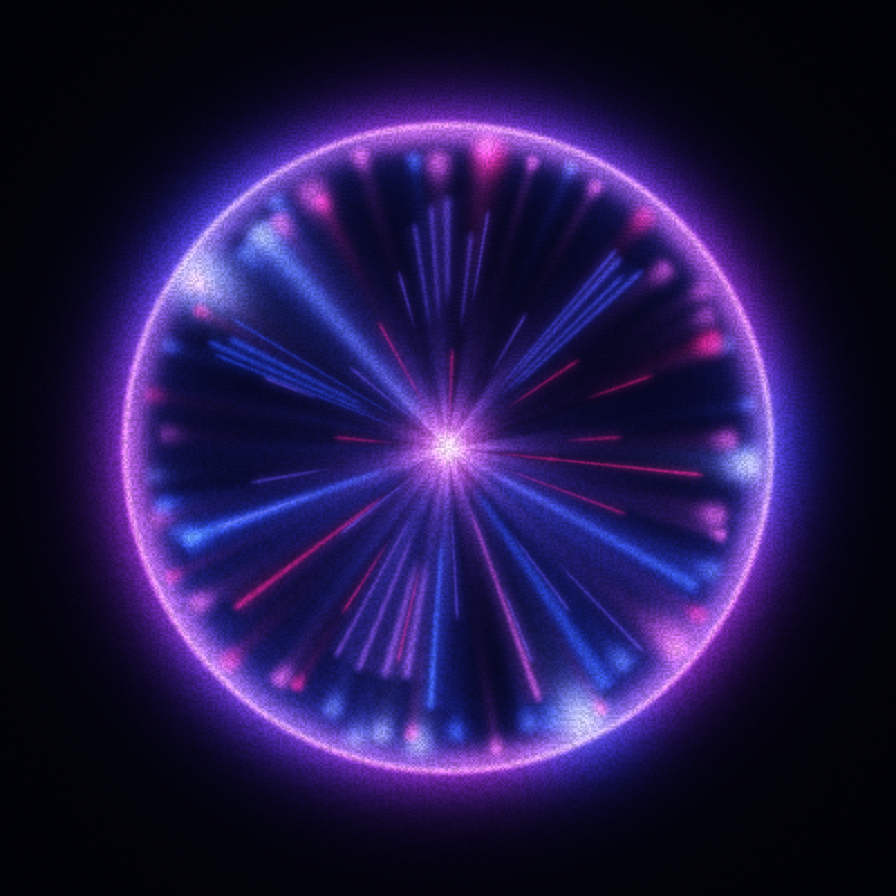
Write a three.js fragment shader that draws this background.

```glsl
varying vec2 vUv;

#define RADIUS 0.361
#define RIM_WIDTH 0.0035
#define BAND_WIDTH 0.021
#define HALO_FALLOFF 0.023
#define CORE_SIZE 0.028
#define POD_COUNT 46
#define STREAK_COUNT 22
#define GRAIN 0.26
#define EXPOSURE 1.3

const float TAU = 6.28319;
const vec3 NIGHT = vec3(0.004, 0.005, 0.022);
const vec3 DEEP = vec3(0.008, 0.012, 0.075);
const vec3 BLUE = vec3(0.14, 0.27, 1.35);
const vec3 VIOLET = vec3(0.45, 0.32, 1.5);
const vec3 PINK = vec3(1.15, 0.33, 1.35);
const vec3 RED = vec3(1.2, 0.08, 0.5);
const vec3 ICE = vec3(0.7, 0.75, 2.0);

float hash(float n) { return fract(sin(n * 127.1) * 43758.5); }

float hash2(vec2 p) { return fract(sin(dot(p, vec2(127.1, 311.7))) * 43758.5); }

// Smooth noise around the circle, with n cells per turn
float ringNoise(float a, float n, float seed) {
  float x = fract(a / TAU) * n;
  float i = floor(x);
  float f = smoothstep(0.0, 1.0, x - i);
  return mix(hash(mod(i, n) + seed), hash(mod(i + 1.0, n) + seed), f);
}

// Soft angular bump that wraps around the circle
float lobe(float a, float centre, float sharpness) {
  return exp(sharpness * (cos(a - centre) - 1.0));
}

// Radial ray between two radii, widening and brightening outwards
float beam(vec2 p, float angle, float inner, float outer, float width) {
  vec2 dir = vec2(cos(angle), sin(angle));
  float along = dot(p, dir);
  float across = dir.x * p.y - dir.y * p.x;
  float t = clamp(along / outer, 0.0, 1.0);
  float w = width * (0.35 + 0.65 * t);
  float body = exp(-across * across / (w * w));
  float haze = 0.28 * exp(-across * across / (w * w * 14.0));
  float ends = smoothstep(inner - 0.02, inner + 0.02, along)
             * (1.0 - smoothstep(outer - 0.01, outer + 0.006, along));
  return (body + haze) * ends * (0.45 + 0.55 * t * t);
}

// Cluster of neighbouring rays
float spray(vec2 p, float angle, float spread, float inner, float outer, float seed) {
  float sum = 0.0;
  for (int i = 0; i < 4; i++) {
    float k = float(i);
    float h = hash(k + seed);
    float offset = (k + 0.8 * h) / 3.8 - 0.5;
    sum += beam(p, angle + spread * offset, inner + 0.07 * h,
                outer - 0.05 * hash(k + seed + 9.0), 0.002 + 0.003 * h) * (0.6 + 0.6 * h);
  }
  return sum;
}

// Glowing head near the rim with a faint tail towards the centre
float pod(vec2 p, float angle, float dist, float size) {
  vec2 dir = vec2(cos(angle), sin(angle));
  float along = dot(p, dir) - dist;
  float across = dir.x * p.y - dir.y * p.x;
  float reach = along < 0.0 ? size * 1.5 : size * 0.8;
  float side = exp(-across * across / (size * size));
  float tail = 0.22 * exp(min(along, 0.0) / 0.06) * smoothstep(0.01, -0.01, along);
  return side * (exp(-along * along / (reach * reach)) + tail * step(-dist, along));
}

void main() {
  vec2 p = vUv - 0.5;
  float r = length(p);
  float a = r > 0.0 ? atan(p.y, p.x) : 0.0;
  float d = r - RADIUS;
  float inside = 1.0 - smoothstep(-0.004, 0.002, d);

  // Faint fans of light, denser in the lower half
  float fan = ringNoise(a, 34.0, 3.0) * (0.3 + 0.7 * ringNoise(a, 90.0, 51.0));
  float lower = 0.2 + 0.8 * smoothstep(0.1, -0.6, sin(a));
  lower *= 1.0 - 0.85 * lobe(a, -1.4, 90.0);
  vec3 light = DEEP + mix(BLUE, VIOLET, 0.35) * fan * lower * 0.55 * smoothstep(0.42, 0.08, r);
  light += mix(BLUE, VIOLET, 0.5) * (0.25 + 0.5 * lower) * exp(min(d, 0.0) / 0.036);

  // Main rays
  light += mix(BLUE, ICE, 0.25) * 0.8 * beam(p, 2.287, 0.05, 0.325, 0.014);
  light += BLUE * 0.9 * beam(p, -2.806, 0.08, 0.312, 0.007);
  light += BLUE * 0.7 * beam(p, -0.51, 0.07, 0.32, 0.007);
  light += BLUE * 0.7 * beam(p, -0.983, 0.06, 0.322, 0.009);
  light += BLUE * 0.85 * beam(p, -1.639, 0.11, 0.292, 0.004);
  light += PINK * 0.5 * beam(p, -1.224, 0.08, 0.300, 0.004);
  light += RED * 0.55 * beam(p, -2.497, 0.10, 0.298, 0.0035);
  light += RED * 0.5 * beam(p, -0.106, 0.12, 0.285, 0.002);
  light += mix(BLUE, VIOLET, 0.35) * 0.5 * spray(p, 0.81, 0.17, 0.08, 0.310, 2.0);
  light += BLUE * 0.5 * spray(p, 2.70, 0.20, 0.07, 0.310, 6.0);
  light += VIOLET * 0.33 * spray(p, 1.60, 0.32, 0.12, 0.290, 11.0);
  light += mix(VIOLET, PINK, 0.3) * 0.42 * spray(p, -1.92, 0.34, 0.07, 0.300, 17.0);

  // Thin scattered streaks
  for (int i = 0; i < STREAK_COUNT; i++) {
    float k = float(i);
    float start = 0.04 + 0.15 * hash(k + 70.0);
    float angle = (k + hash(k + 30.0)) * TAU / float(STREAK_COUNT);
    vec3 tint = mix(RED, VIOLET, step(0.4, hash(k + 90.0)));
    light += tint * 0.3 * beam(p, angle, start, start + 0.05 + 0.08 * hash(k), 0.002);
  }

  // Pods of light behind the rim, sparser at the sides
  for (int i = 0; i < POD_COUNT; i++) {
    float k = float(i);
    float angle = (k + hash(k + 5.0)) * TAU / float(POD_COUNT);
    float pick = hash(k + 41.0);
    vec3 tint = pick < 0.5 ? mix(BLUE, ICE, pick) : (pick < 0.8 ? PINK : RED);
    float size = mix(0.006, 0.013, hash(k + 23.0));
    float strength = 0.65 - 0.45 * lobe(angle, 3.14, 14.0) - 0.3 * lobe(angle, 0.4, 14.0);
    light += tint * strength * pod(p, angle, mix(0.310, 0.345, hash(k + 61.0)), size);
  }
  light += ICE * (1.0 * pod(p, 2.54, 0.342, 0.030) + 0.6 * pod(p, 2.29, 0.320, 0.015));
  light += ICE * (1.1 * pod(p, -1.11, 0.341, 0.022) + 0.9 * pod(p, -0.06, 0.338, 0.017));
  light += ICE * (0.7 * pod(p, -1.67, 0.335, 0.014) + 0.6 * pod(p, -1.80, 0.330, 0.012));
  light += BLUE * (0.9 * pod(p, -2.80, 0.307, 0.011) + 0.9 * pod(p, -2.94, 0.326, 0.010));
  light += RED * (0.9 * pod(p, 1.43, 0.338, 0.016) + 0.9 * pod(p, 0.38, 0.320, 0.012));
  light += PINK * (0.6 * pod(p, -0.70, 0.335, 0.022) + 0.6 * pod(p, 2.06, 0.325, 0.016));
  vec3 color = mix(NIGHT, light, inside);

  // Rim and halo, tinted by direction
  float cool = lobe(a, 2.4, 9.0) + lobe(a, 0.0, 22.0) + lobe(a, -1.1, 45.0)
             + 0.5 * lobe(a, 1.1, 12.0) + 0.5 * lobe(a, -2.2, 14.0);
  cool = clamp(cool, 0.0, 1.0);
  vec3 rimTint = mix(PINK, vec3(0.65, 0.5, 1.8), cool * 0.85);
  vec3 haloTint = mix(vec3(0.58, 0.13, 0.92), vec3(0.38, 0.29, 1.7), cool);
  float band = exp(-d * d / (BAND_WIDTH * BAND_WIDTH)) * inside;
  color += rimTint * band * (0.4 + 0.5 * ringNoise(a, 26.0, 13.0));
  color += (rimTint + 0.15) * 0.7 * exp(-d * d / (RIM_WIDTH * RIM_WIDTH));
  float away = max(d, 0.0);
  color += haloTint * exp(-away / HALO_FALLOFF) * (1.0 - inside);
  color += vec3(0.025, 0.02, 0.13) * exp(-away / 0.06) * (1.0 - inside);

  // Core with fine spikes
  float spikes = ringNoise(a, 60.0, 7.0) * ringNoise(a, 27.0, 19.0);
  color += PINK * 1.0 * exp(-r * r / (CORE_SIZE * CORE_SIZE * 1.8));
  color += vec3(1.3, 1.0, 1.4) * exp(-r * r / (CORE_SIZE * CORE_SIZE * 0.25));
  color += mix(VIOLET, PINK, 0.25) * (0.2 + 2.0 * spikes) * exp(-r / (CORE_SIZE * 1.9));

  // Tone curve and grain
  color = 1.0 - exp(-color * EXPOSURE);
  color *= 1.0 + GRAIN * (hash2(floor(vUv * 400.0)) - 0.5);
  gl_FragColor = vec4(color, 1.0);
}
```
